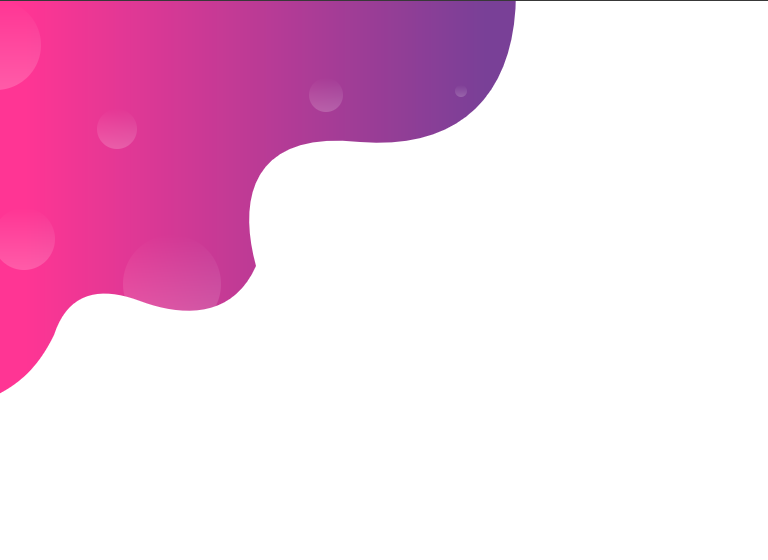
Reproduce this background procedurally as a Shadertoy shader.

```glsl
#define CANVAS_WIDTH 768.0
#define CURVES 5
#define STEPS 18
#define BUBBLES 6
#define BUBBLE_OPACITY 0.19
#define FADE_START 25.0
#define FADE_END 485.0
#define RULE_HEIGHT 1.0
#define PINK vec3(1.0, 0.208, 0.58)
#define VIOLET vec3(0.475, 0.25, 0.592)
#define PAPER vec3(1.0)
#define RULE_COLOR vec3(0.22)

// Chained cubic curves: each shares its end point with the next
const vec2 outline[16] = vec2[16](
    vec2(516, -8), vec2(516, 95), vec2(460, 150),
    vec2(360, 142), vec2(250, 130), vec2(238, 200),
    vec2(256, 266), vec2(232, 320), vec2(180, 316),
    vec2(140, 301), vec2(100, 286), vec2(68, 292),
    vec2(54, 335), vec2(36, 372), vec2(14, 388), vec2(-14, 400));

// Bubble centre and radius
const vec3 bubbles[BUBBLES] = vec3[BUBBLES](
    vec3(-4, 45, 45), vec3(117, 129, 20), vec3(326, 95, 17),
    vec3(461, 91, 6), vec3(24, 239, 31), vec3(172, 284, 49));

vec2 cubic(int first, float t) {
    float s = 1.0 - t;
    return s * s * s * outline[first] + 3.0 * s * s * t * outline[first + 1]
         + 3.0 * s * t * t * outline[first + 2] + t * t * t * outline[first + 3];
}

float segmentDistance(vec2 p, vec2 a, vec2 b) {
    vec2 ab = b - a;
    return length(p - a - ab * clamp(dot(p - a, ab) / dot(ab, ab), 0.0, 1.0));
}

// Signed distance to the outline, negative on its upper left side
float blobDistance(vec2 p) {
    float nearest = 1e5;
    float side = 1.0;
    vec2 a = outline[0];
    for (int curve = 0; curve < CURVES; curve++) {
        for (int i = 1; i <= STEPS; i++) {
            vec2 b = cubic(curve * 3, float(i) / float(STEPS));
            nearest = min(nearest, segmentDistance(p, a, b));
            // Each crossing below the point flips the side
            if ((a.x > p.x) != (b.x > p.x)) {
                float crossing = mix(a.y, b.y, (p.x - a.x) / (b.x - a.x));
                if (crossing > p.y) side = -side;
            }
            a = b;
        }
    }
    return side * nearest;
}

float coverage(float dist, float pixel) {
    return clamp(0.5 - dist / pixel, 0.0, 1.0);
}

void mainImage(out vec4 fragColor, in vec2 fragCoord) {
    float pixel = CANVAS_WIDTH / iResolution.x;
    vec2 p = vec2(fragCoord.x, iResolution.y - fragCoord.y) * pixel;

    // Horizontal gradient of the liquid shape
    float fade = clamp((p.x - FADE_START) / (FADE_END - FADE_START), 0.0, 1.0);
    vec3 liquid = mix(PINK, VIOLET, fade);

    // Bubbles, clear at the top and paler towards the bottom
    for (int i = 0; i < BUBBLES; i++) {
        vec2 offset = p - bubbles[i].xy;
        float radius = bubbles[i].z;
        float height = clamp(0.5 + 0.5 * offset.y / radius, 0.0, 1.0);
        float disc = coverage(length(offset) - radius, pixel);
        liquid = mix(liquid, vec3(1.0), disc * height * BUBBLE_OPACITY);
    }

    vec3 color = mix(PAPER, liquid, coverage(blobDistance(p), pixel));

    // Thin rule along the top edge
    color = mix(color, RULE_COLOR, coverage(p.y - RULE_HEIGHT, pixel));
    fragColor = vec4(color, 1.0);
}
```
